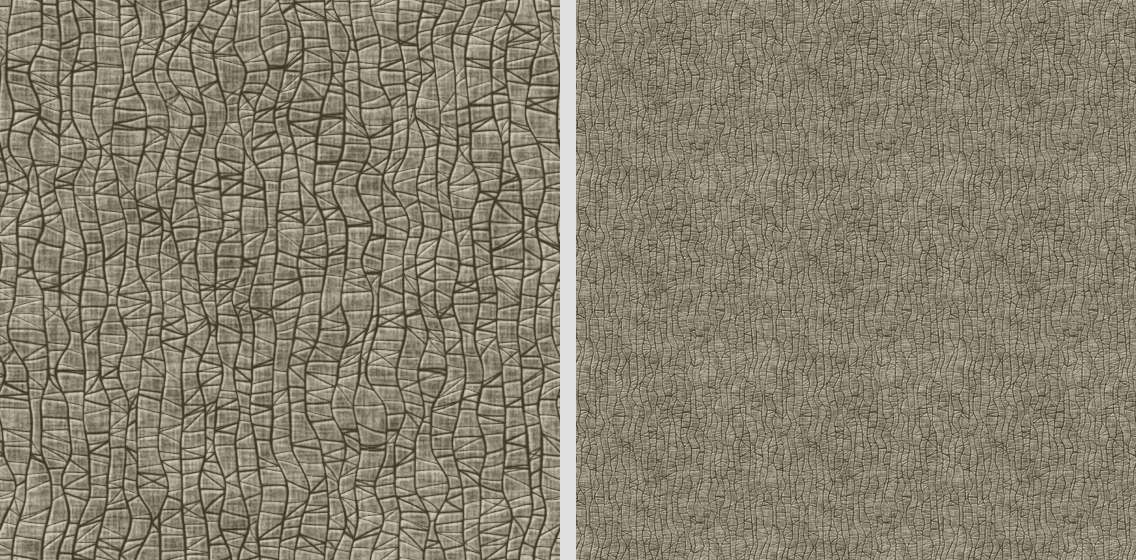
Left: one tile. Right: repeated 3 by 3.
A Shadertoy shader for this texture:

```glsl
// Cracked, wrinkled hide with long upright creases, slanted cross cracks and a linen grain.

const vec3 CRACK_COLOR = vec3(0.22, 0.20, 0.13);
const vec3 PALE_COLOR = vec3(0.75, 0.72, 0.66);
const float COLUMNS = 28.0;        // upright creases across the canvas
const float ROWS = 46.0;           // cross cracks along each column
const float CREASE_NODES = 15.0;   // bends along each crease
const float CREASE_SWAY = 0.40;    // sideways bend, in columns
const float CROSS_JITTER = 0.95;   // spread of crack ends, in rows
const float CROSS_CHANCE = 0.90;
const float DIAGONAL_CHANCE = 0.32;
const float CREASE_WIDTH = 0.0013;
const vec2 CROSS_WIDTH = vec2(-0.0006, 0.0011);
const float CORNER_ROUND = 0.0034;
const float WARP = 0.016;
const float BODY_TONE = 0.60;
const float RIM_TONE = 0.20;
const float RELIEF_TONE = 0.50;
const vec2 LIGHT_STEP = vec2(-0.0012, 0.0017);

// Integer hash of a cell with a seed, 0 to 1
float hash(vec2 cell, float seed) {
    uvec3 q = uvec3(uint(cell.x), uint(cell.y), uint(seed));
    uint h = q.x * 1597334677u ^ q.y * 3812015801u ^ q.z * 2798796415u;
    h = (h ^ (h >> 16)) * 2246822519u;
    h = (h ^ (h >> 13)) * 3266489917u;
    h ^= h >> 16;
    return float(h >> 8) / 16777216.0;
}

// Value noise that wraps after period cells
float noise(vec2 uv, vec2 period, float seed) {
    vec2 p = uv * period;
    vec2 f = fract(p);
    vec2 a = mod(floor(p), period);
    vec2 b = mod(a + 1.0, period);
    f = f * f * (3.0 - 2.0 * f);
    return mix(mix(hash(a, seed), hash(vec2(b.x, a.y), seed), f.x),
               mix(hash(vec2(a.x, b.y), seed), hash(b, seed), f.x), f.y);
}

float smoothMin(float a, float b) {
    float h = max(CORNER_ROUND - abs(a - b), 0.0) / CORNER_ROUND;
    return min(a, b) - h * h * CORNER_ROUND * 0.25;
}

// Sideways position of an upright crease at height y, in columns
float crease(float id, float y) {
    float column = mod(id, COLUMNS);
    float n = y * CREASE_NODES;
    float f = fract(n);
    float a = hash(vec2(column, mod(floor(n), CREASE_NODES)), 1.0);
    float b = hash(vec2(column, mod(floor(n) + 1.0, CREASE_NODES)), 1.0);
    return id + CREASE_SWAY * (2.0 * mix(a, b, f * f * (3.0 - 2.0 * f)) - 1.0);
}

// Height where a cross crack meets one side of its column, in rows
float crackEnd(float column, float row, float side) {
    return row + CROSS_JITTER * (hash(vec2(column, mod(row, ROWS)), side) - 0.5);
}

float crossDistance(vec2 at, float left, float right, float width) {
    float slope = (right - left) / (ROWS * width);
    return abs(at.y - mix(left, right, at.x)) / ROWS * inversesqrt(1.0 + slope * slope);
}

// Distance to the edge of the nearest crack, in canvas units
float crackDistance(vec2 uv) {
    vec2 bend = vec2(noise(uv, vec2(6.0, 9.0), 2.0), noise(uv, vec2(18.0, 14.0), 3.0));
    uv += WARP * (bend - 0.5) * vec2(2.0, 0.8);

    // Column between two creases
    float x = uv.x * COLUMNS;
    float id = floor(x);
    float left = crease(id, uv.y);
    float right = crease(id + 1.0, uv.y);
    if (x < left) {
        id -= 1.0;
        right = left;
        left = crease(id, uv.y);
    } else if (x > right) {
        id += 1.0;
        left = right;
        right = crease(id + 1.0, uv.y);
    }
    float swell = CREASE_WIDTH * (0.4 + 1.1 * noise(uv, vec2(20.0, 24.0), 4.0));
    float d = smoothMin(x - left, right - x) / COLUMNS;
    d = min(x - left, right - x) / COLUMNS - swell;

    // Cross cracks and diagonals that share their ends
    float column = mod(id, COLUMNS);
    float width = (right - left) / COLUMNS;
    vec2 at = vec2((x - left) / (right - left), uv.y * ROWS);
    for (int k = -2; k <= 3; k++) {
        float row = floor(at.y) + float(k);
        vec2 cell = vec2(column, mod(row, ROWS));
        float start = crackEnd(column, row, 5.0);
        float thick = mix(CROSS_WIDTH.x, CROSS_WIDTH.y, hash(cell, 7.0));
        if (hash(cell, 8.0) < CROSS_CHANCE)
            d = smoothMin(d, crossDistance(at, start, crackEnd(column, row, 6.0), width) - thick);
        if (hash(cell, 9.0) < DIAGONAL_CHANCE) {
            float next = row + (hash(cell, 10.0) < 0.5 ? -1.0 : 1.0);
            d = smoothMin(d, crossDistance(at, start, crackEnd(column, next, 6.0), width) - thick);
        }
    }
    return d;
}

// Woven threads, grain and worn patches, about -0.5 to 0.5
float linen(vec2 uv) {
    float threads = noise(uv, vec2(300.0, 36.0), 11.0) + noise(uv, vec2(36.0, 300.0), 12.0) - 1.0;
    float grain = noise(uv, vec2(320.0), 13.0) - 0.5;
    float patches = noise(uv, vec2(40.0), 14.0) + noise(uv, vec2(9.0, 13.0), 15.0) - 1.0;
    return 0.34 * threads + 0.26 * grain + 0.16 * patches;
}

void mainImage(out vec4 fragColor, in vec2 fragCoord) {
    vec2 uv = fragCoord / iResolution.xy;
    float d = crackDistance(uv);
    float towardLight = crackDistance(uv + LIGHT_STEP);

    // Raised rims, lit from the upper left
    float relief = smoothstep(-0.001, 0.006, d) - smoothstep(-0.001, 0.006, towardLight);
    float rimOffset = (d - 0.0030) / 0.0016;
    float rim = exp(-rimOffset * rimOffset);

    float tone = BODY_TONE + linen(uv) * (1.0 - 0.4 * rim) + RIM_TONE * rim + RELIEF_TONE * relief;
    tone *= mix(0.08, 1.0, smoothstep(-0.0012, 0.0018, d));
    fragColor = vec4(mix(CRACK_COLOR, PALE_COLOR, clamp(tone, 0.0, 1.1)), 1.0);
}
```
